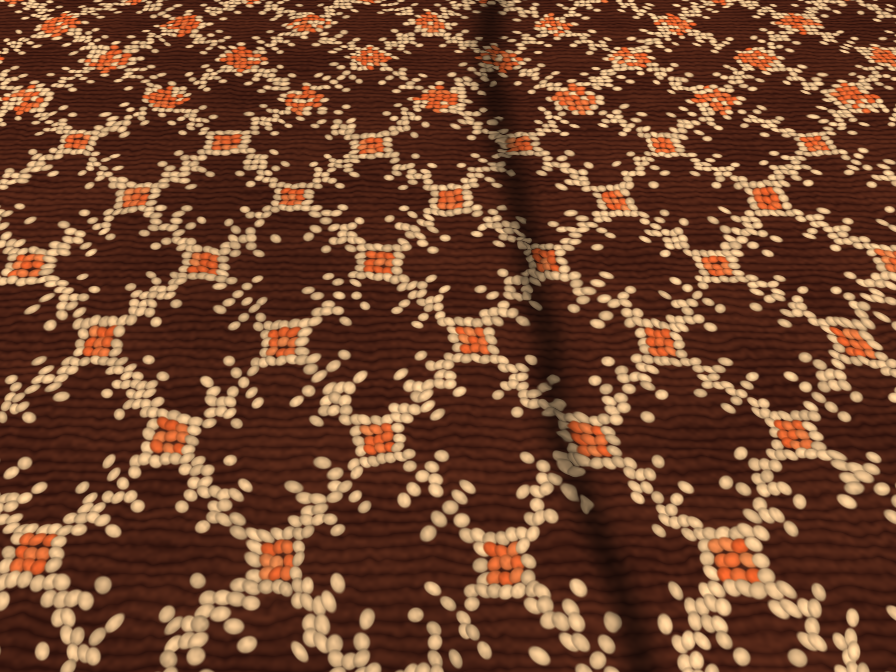
Give the GLSL for this pattern, as a Shadertoy shader.

```glsl
// A knotted pile rug seen at a slant: cream lattice with barbed edges and orange
// nodes on brown. The canvas is projected onto a knot grid; each knot is coloured
// by its folded place in the lattice and drawn as a soft, jittered tuft.
#define KNOTS 20.0        // knots across one lattice repeat
#define HORIZON 0.701     // height of the vanishing line above the canvas
#define DEPTH 11.36       // row density of the projection
#define FIRST_ROW 7.403   // places row zero near the lower edge
#define WOBBLE 0.75       // hand-made drift of the grid, in knots
#define JITTER 0.32       // scatter of each tuft
#define FLOWER_ROW 55.0   // knot row beyond which nodes become flowers
#define CREAM vec3(0.97, 0.79, 0.58)
#define ORANGE vec3(0.91, 0.38, 0.17)
#define PEACH vec3(0.94, 0.59, 0.35)
#define BROWN vec3(0.33, 0.155, 0.095)
#define SHADOW vec3(0.18, 0.07, 0.045)

float hash(vec2 p) {
    vec3 q = fract(vec3(p.xyx) * 0.1031);
    q += dot(q, q.yzx + 33.33);
    return fract((q.x + q.y) * q.z);
}

float noise(vec2 p) {
    vec2 i = floor(p), f = fract(p);
    f = f * f * (3.0 - 2.0 * f);
    return mix(mix(hash(i), hash(i + vec2(1, 0)), f.x),
               mix(hash(i + vec2(0, 1)), hash(i + vec2(1, 1)), f.x), f.y);
}

// Canvas (y down from the top) to knot coordinates on the rug
vec2 toRug(vec2 p) {
    float row = DEPTH / (p.y + HORIZON) - FIRST_ROW;
    float repeatWidth = 0.1747 + 0.207 * p.y;
    float column = (p.x - 0.519) / repeatWidth + 0.335;
    return vec2(column * KNOTS, row * 0.5 * KNOTS);
}

// Yarn colour of one knot; alpha is zero where the brown ground shows
vec4 yarn(vec2 k) {
    float halfCell = 0.5 * KNOTS;
    vec2 m = abs(mod(k + halfCell, KNOTS) - halfCell);
    if (m.x + m.y > halfCell) m = halfCell - m;
    float h = hash(k + 71.0);
    float sum = m.x + m.y, diff = abs(m.x - m.y);
    vec3 orange = mix(ORANGE, PEACH, 0.8 * h * h);
    vec3 cream = CREAM * (0.87 + 0.15 * h);

    // Nodes: framed squares in front, ragged flowers behind
    if (k.y > FLOWER_ROW) {
        if (m.x + 1.15 * m.y < 3.6) return vec4(h > 0.82 ? cream : orange, 1);
        if (sum < 4.5 && h > 0.4) return vec4(cream, 1);
    } else {
        if (m.x < 1.5 && m.y < 1.5) return vec4(orange, 1);
        if (m.x < 2.5 && m.y < 2.5) return vec4(cream, 1);
        if (m.x < 3.5 && abs(m.y - 2.0) < 0.5) return vec4(cream, 1);
    }

    // Edges: a diagonal line, two crossing barbs and stray knots
    bool line = diff < 0.5;
    bool barb = abs(sum - 8.0) < 0.5 && diff < 4.5;
    bool stray = diff < 1.5 && h > 0.5;
    return vec4(cream, (line || barb || stray) && h > 0.05 ? 1.0 : 0.0);
}

// Brown ground: wavy horizontal ribs of pile
vec3 ground(vec2 g, float blur) {
    float wave = 0.7 * noise(g * vec2(0.35, 0.5)) + 0.3 * noise(g * vec2(1.3, 0.6));
    float rib = 0.5 + 0.5 * cos(6.2832 * (g.y + wave));
    rib = mix(sqrt(rib), 0.6, smoothstep(0.25, 0.8, blur));
    float fibre = noise(g * vec2(2.0, 3.0) + 9.0);
    float patches = noise(g * vec2(0.12, 0.3) + 40.0);
    float light = 0.72 * rib + 0.35 * fibre + 0.35 * patches - 0.22;
    return mix(SHADOW, BROWN, clamp(light, 0.0, 1.15));
}

void mainImage(out vec4 fragColor, in vec2 fragCoord) {
    vec2 p = fragCoord / iResolution.y;
    p.y = 1.0 - p.y;
    vec2 g = toRug(p);
    float blur = fwidth(g.y);

    // Crease running down the pile
    float creaseX = 0.725 + 0.10 * p.y + 0.13 * p.y * p.y;
    creaseX += 0.025 * (noise(vec2(p.y * 14.0, 3.0)) - 0.5);
    float offset = (p.x - creaseX) / 0.026;
    float crease = exp(-offset * offset);

    vec3 color = ground(g, blur);
    g += WOBBLE * (vec2(noise(g * 0.16), noise(g * 0.16 + 50.0)) - 0.5) * 2.0;
    g += crease * 0.7 * (vec2(noise(g * 1.2), noise(g * 1.2 + 20.0)) - 0.5);

    // Tufts from the far row to the near one, so near pile overlaps
    vec2 cell = floor(g + 0.5);
    for (int j = 1; j >= -1; j--)
    for (int i = -1; i <= 1; i++) {
        vec2 k = cell + vec2(i, j);
        vec4 tuft = yarn(k);
        vec2 scatter = vec2(hash(k), hash(k + 17.0)) - 0.5;
        vec2 e = g - k - JITTER * scatter;
        e.x += e.y * (hash(k + 31.0) - 0.5) * 0.9;
        float d = length(e / vec2(0.67, 0.56));
        float soft = 0.12 + 0.7 * blur;
        float cover = tuft.a * (1.0 - smoothstep(1.0 - soft, 1.0 + soft, d));
        float shade = 1.04 - 0.36 * d * d + 0.12 * (noise(g * 3.5) - 0.5);
        color = mix(color, tuft.rgb * shade, cover);
    }

    // Crease shadow and uneven lamp light
    color *= 1.0 - 0.48 * crease;
    color *= 0.94 + 0.14 * noise(p * 3.0 + 5.0);
    fragColor = vec4(clamp(color, 0.0, 1.0), 1.0);
}
```
